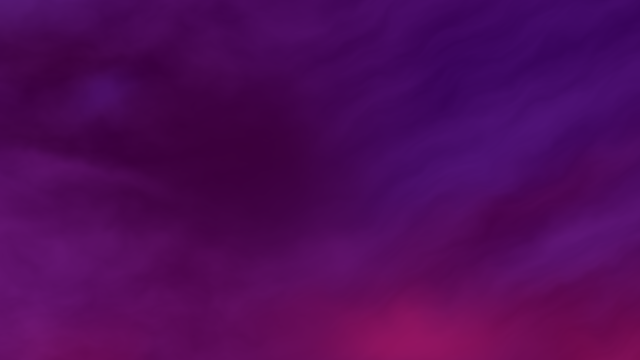
A Shadertoy shader for this background:

```glsl
const vec3 PLUM = vec3(0.235, 0.0, 0.235);
const vec3 WINE = vec3(0.31, 0.02, 0.31);
const vec3 INDIGO = vec3(0.225, 0.015, 0.365);
const vec3 VIOLET = vec3(0.31, 0.07, 0.46);
const vec3 ORCHID = vec3(0.385, 0.075, 0.435);
const vec3 ROSE = vec3(0.60, 0.085, 0.385);
const vec3 CRIMSON = vec3(0.49, 0.045, 0.31);

vec2 hashGradient(vec2 cell) {
    vec3 h = fract(cell.xyx * vec3(0.1031, 0.1030, 0.0973));
    h += dot(h, h.yzx + 33.33);
    float angle = 6.2832 * fract((h.x + h.y) * h.z);
    return vec2(cos(angle), sin(angle));
}

float gradientNoise(vec2 p) {
    vec2 i = floor(p), f = p - i;
    vec2 u = f * f * f * (f * (f * 6.0 - 15.0) + 10.0);
    vec2 e = vec2(1.0, 0.0);
    float a = dot(hashGradient(i), f);
    float b = dot(hashGradient(i + e), f - e);
    float c = dot(hashGradient(i + e.yx), f - e.yx);
    float d = dot(hashGradient(i + e.xx), f - e.xx);
    return mix(mix(a, b, u.x), mix(c, d, u.x), u.y);
}

float fbm(vec2 p, int octaves) {
    float sum = 0.0, amplitude = 0.5;
    for (int i = 0; i < octaves; i++) {
        sum += amplitude * gradientNoise(p);
        p = mat2(1.6, 1.2, -1.2, 1.6) * p + 7.3;
        amplitude *= 0.5;
    }
    return sum;
}

vec2 rotate(vec2 p, float angle) {
    float c = cos(angle), s = sin(angle);
    return vec2(c * p.x + s * p.y, c * p.y - s * p.x);
}

// Soft tilted ellipse, 1 at its centre
float puff(vec2 p, vec2 centre, vec2 radius, float angle) {
    vec2 d = rotate(p - centre, angle) / radius;
    return exp(-dot(d, d));
}

vec3 skyBase(vec2 p) {
    vec3 upper = mix(vec3(0.30, 0.04, 0.37), vec3(0.26, 0.03, 0.39), smoothstep(0.5, 1.5, p.x));
    vec3 lower = mix(vec3(0.38, 0.055, 0.39), vec3(0.36, 0.035, 0.33), smoothstep(0.2, 1.0, p.x));
    return mix(lower, upper, smoothstep(0.1, 0.65, p.y));
}

// Left and central masses: pale banks around a dark heart
vec3 paintLeft(vec3 col, vec2 p) {
    col = mix(col, ORCHID, 0.85 * puff(p, vec2(0.10, 0.30), vec2(0.32, 0.23), 0.0));
    col = mix(col, VIOLET + 0.05, 0.9 * puff(p, vec2(0.0, 1.0), vec2(0.26, 0.12), 0.3));
    col = mix(col, PLUM, 0.85 * puff(p, vec2(0.20, 0.80), vec2(0.36, 0.13), -0.25));
    col = mix(col, PLUM, 0.7 * puff(p, vec2(0.08, 0.62), vec2(0.24, 0.07), -0.15));
    col = mix(col, PLUM, puff(p, vec2(0.66, 0.56), vec2(0.46, 0.24), -0.3));
    col = mix(col, PLUM, 0.6 * puff(p, vec2(0.48, 0.46), vec2(0.28, 0.14), 0.0));
    col = mix(col, VIOLET, 0.65 * puff(p, vec2(0.30, 0.74), vec2(0.10, 0.06), 0.2));
    col = mix(col, ORCHID, 0.6 * puff(p, vec2(0.16, 0.53), vec2(0.24, 0.035), -0.18));
    return mix(col, WINE, 0.5 * puff(p, vec2(0.52, 0.22), vec2(0.17, 0.13), 0.2));
}

// Right side: violet banks cut by rising diagonal bands
vec3 paintRight(vec3 col, vec2 p) {
    col = mix(col, INDIGO, 0.85 * puff(p, vec2(1.55, 0.90), vec2(0.50, 0.15), 0.45));
    col = mix(col, VIOLET, 0.75 * puff(p, vec2(1.28, 0.56), vec2(0.38, 0.14), 0.55));
    col = mix(col, VIOLET, 0.55 * puff(p, vec2(1.62, 0.72), vec2(0.30, 0.06), 0.5));
    col = mix(col, ORCHID, 0.7 * puff(p, vec2(0.98, 0.28), vec2(0.23, 0.08), 0.2));
    col = mix(col, WINE, 0.85 * puff(p, vec2(1.46, 0.42), vec2(0.44, 0.075), 0.5));
    return mix(col, VIOLET + vec3(0.05, 0.01, 0.0), 0.85 * puff(p, vec2(1.64, 0.34), vec2(0.28, 0.10), 0.35));
}

// Warm light along the lower edge
vec3 paintGlow(vec3 col, vec2 p) {
    col = mix(col, ROSE, 0.9 * puff(p, vec2(1.15, 0.04), vec2(0.28, 0.13), 0.0));
    col = mix(col, CRIMSON, 0.9 * puff(p, vec2(1.75, 0.0), vec2(0.28, 0.14), 0.0));
    col = mix(col, CRIMSON, 0.4 * puff(p, vec2(0.25, 0.0), vec2(0.20, 0.11), 0.0));
    return mix(col, WINE, 0.5 * puff(p, vec2(0.43, 0.02), vec2(0.06, 0.07), 0.0));
}

void mainImage(out vec4 fragColor, in vec2 fragCoord) {
    vec2 p = fragCoord / iResolution.xy * vec2(16.0 / 9.0, 1.0);

    // Gentle warp breaks the outlines into cloud
    vec2 warp = vec2(fbm(p * 4.0, 4), fbm(p * 4.0 + 19.7, 4));
    vec2 q = p + 0.09 * warp;
    vec3 col = paintGlow(paintRight(paintLeft(skyBase(q), q), q), q);

    // Wisps: long diagonal strands at right, rounder tufts at left
    float strands = fbm(rotate(q, 0.55) * vec2(2.5, 10.0), 4);
    float tufts = fbm(q * vec2(5.0, 8.0) + 4.0, 4);
    float wisps = mix(tufts, strands, smoothstep(0.6, 1.1, p.x));
    float calm = puff(p, vec2(0.70, 0.54), vec2(0.34, 0.22), -0.3);
    float warm = puff(p, vec2(1.15, 0.0), vec2(0.40, 0.18), 0.0);
    col += wisps * (1.0 - 0.85 * calm) * (1.0 - 0.7 * warm) * vec3(0.09, 0.06, 0.11);

    fragColor = vec4(clamp(col, 0.0, 1.0), 1.0);
}
```
